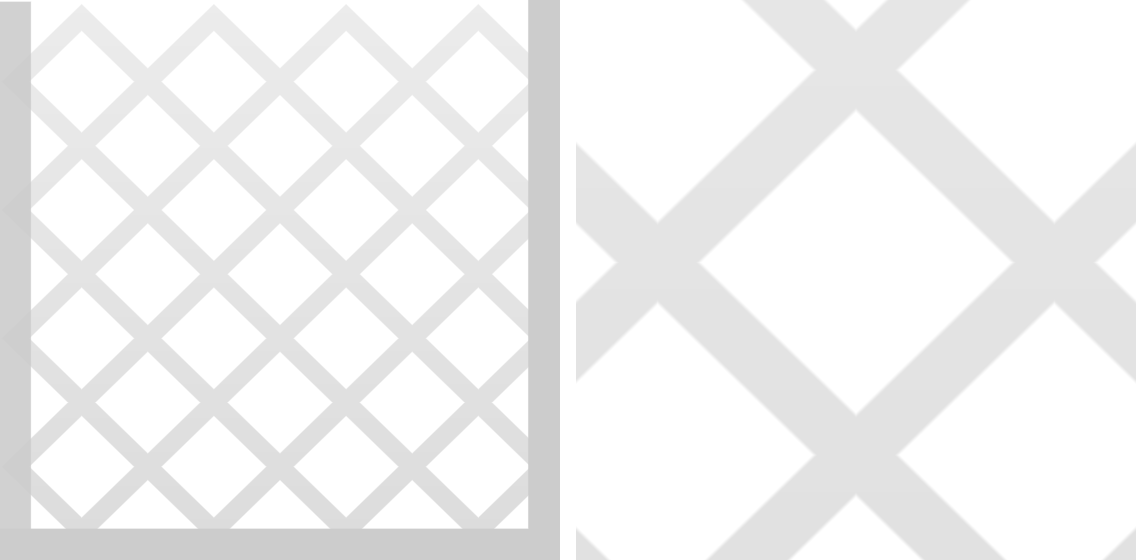
Left: the whole. Right: its middle third, enlarged.
This pattern is drawn by a WebGL 1 fragment shader. Its source:

```glsl
precision highp float;
// A pale diagonal lattice, shaded from light to dark down the panel, held by
// two grey posts and a bottom rail. Strands are lines of constant u+v and u-v
// in lattice cells; zigzag limits trim the mesh at its top and left ends.

uniform vec2 u_resolution;

const vec2 CELL = vec2(0.2361, 0.2292);     // width and height of one diamond
const vec2 CROSSING = vec2(0.5, 0.625);     // one point where strands cross
const float HALF_STRAND = 0.104;            // half strand width, in cells
const float TOP_PEAK = 1.5;                 // top turning point, in cells
const float LEFT_PEAK = -2.0;               // left turning point, in cells
const float LEFT_POST = 0.0553;             // inner edge of the left post
const float LEFT_POST_TOP = 0.9970;
const float RIGHT_POST = 0.9432;            // inner edge of the right post
const float RAIL_TOP = 0.0560;
const float SOFTNESS = 0.0030;              // width of smoothed edges

const vec3 PAPER = vec3(1.0);
const vec3 STRAND_TOP = vec3(0.925);
const vec3 STRAND_BOTTOM = vec3(0.860);
const vec3 LEFT_POST_COLOR = vec3(0.820);
const vec3 LEFT_OVERLAP_COLOR = vec3(0.808);
const vec3 FRAME_COLOR = vec3(0.800);

// Coverage of a shape from its signed distance, negative inside.
float fill(float d) {
  float edge = 0.5 * max(SOFTNESS, 1.4 / min(u_resolution.x, u_resolution.y));
  return 1.0 - smoothstep(-edge, edge, d);
}

float toNearestInteger(float x) {
  return abs(fract(x + 0.5) - 0.5);
}

// Signed distance to the trimmed lattice, in canvas units.
float latticeDistance(vec2 p) {
  vec2 c = (p - CROSSING) / CELL;
  float strands = min(toNearestInteger(c.x + c.y),
                      toNearestInteger(c.x - c.y)) - HALF_STRAND;
  float aboveTop = c.y - TOP_PEAK + toNearestInteger(c.x + 0.5) - HALF_STRAND;
  float beyondLeft = LEFT_PEAK - c.x + toNearestInteger(c.y) - HALF_STRAND;
  return max(strands, max(aboveTop, beyondLeft)) / length(1.0 / CELL);
}

void main() {
  vec2 p = gl_FragCoord.xy / u_resolution;
  float lattice = fill(latticeDistance(p));

  // Mesh with its vertical shade.
  vec3 color = mix(PAPER, mix(STRAND_BOTTOM, STRAND_TOP, p.y), lattice);

  // The left post lets the strand ends show faintly.
  vec3 leftPost = mix(LEFT_POST_COLOR, LEFT_OVERLAP_COLOR, lattice);
  color = mix(color, leftPost, fill(max(p.x - LEFT_POST, p.y - LEFT_POST_TOP)));

  // Solid right post and bottom rail.
  float frame = min(RIGHT_POST - p.x, p.y - RAIL_TOP);
  color = mix(color, FRAME_COLOR, fill(frame));

  gl_FragColor = vec4(color, 1.0);
}
```
